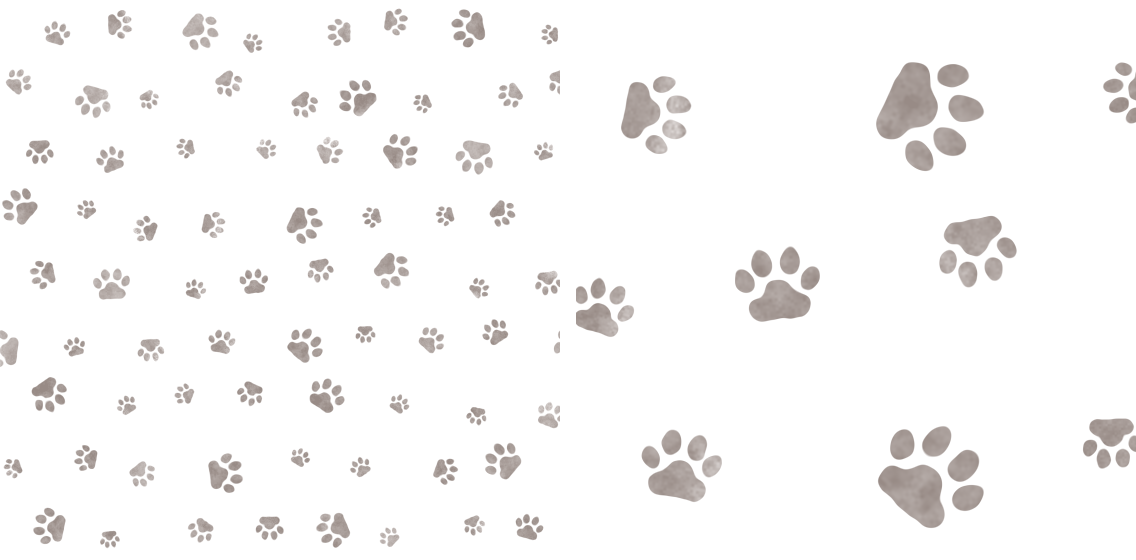
Left: the whole. Right: its middle third, enlarged.
This pattern is drawn by a Shadertoy shader. Its source:

```glsl
// Scattered paw prints in three sizes, stamped in taupe watercolour on white.
// A staggered, jittered grid places them; each print is a distance field of
// one pad and four toes, tinted by noise and a fade towards one side.

const vec2  GRID       = vec2(8.0, 9.0);            // cells across the canvas
const vec2  JITTER     = vec2(0.36, 0.40);          // full travel, in cells
const vec3  PAW_WIDTHS = vec3(0.067, 0.048, 0.036); // large, medium, small
const vec2  SIZE_STEPS = vec2(0.25, 0.64);          // shares: large, then medium
const vec3  PAPER      = vec3(1.0);
const vec3  INK_DARK   = vec3(0.595, 0.545, 0.525);
const vec3  INK_PALE   = vec3(0.915, 0.900, 0.895);
const float EDGE_WOBBLE = 0.022;                    // in paw widths
const float PAW_MIDDLE  = 0.16;                     // height of print centre
const float TAU = 6.2831853;

// Toes: x, y, lean, scale, in paw widths around the pad
const vec4 TOES[4] = vec4[4](
    vec4(-0.385, 0.24,  0.42, 0.94),
    vec4(-0.160, 0.43,  0.10, 1.02),
    vec4( 0.170, 0.43, -0.14, 1.00),
    vec4( 0.390, 0.20, -0.48, 0.92));
const vec2 TOE_RADII = vec2(0.116, 0.158);

vec4 hash4(vec2 p) {
    vec4 q = fract(p.xyxy * vec4(0.1031, 0.1030, 0.0973, 0.1099));
    q += dot(q, q.wzxy + 33.33);
    return fract((q.xxyz + q.yzzw) * q.zywx);
}

float valueNoise(vec2 p) {
    vec2 i = floor(p), f = fract(p);
    f = f * f * (3.0 - 2.0 * f);
    float low  = mix(hash4(i).x, hash4(i + vec2(1, 0)).x, f.x);
    float high = mix(hash4(i + vec2(0, 1)).x, hash4(i + vec2(1, 1)).x, f.x);
    return mix(low, high, f.y);
}

float smoothMin(float a, float b, float k) {
    float h = max(k - abs(a - b), 0.0) / k;
    return min(a, b) - 0.25 * h * h * k;
}

mat2 rotation(float a) {
    float c = cos(a), s = sin(a);
    return mat2(c, s, -s, c);
}

// Signed distance to a print with its toes pointing up
float pawDistance(vec2 p) {
    float dome = length(p - vec2(0.0, 0.05)) - 0.175;
    vec2 base = vec2(max(abs(p.x) - 0.23, 0.0), p.y + 0.105);
    float d = smoothMin(dome, length(base) - 0.137, 0.12);
    for (int i = 0; i < 4; i++) {
        vec4 toe = TOES[i];
        vec2 q = rotation(-toe.z) * (p - toe.xy);
        vec2 radii = TOE_RADII * toe.w * vec2(1.0 - 0.5 * q.y, 1.0); // egg shape
        d = min(d, (length(q / radii) - 1.0) * TOE_RADII.x);
    }
    return d;
}

// Uneven pigment: base strength, fade to one side, blotches and fine grain
vec3 inkColour(vec2 p, vec2 seed, vec4 rnd) {
    vec2 fadeDir = rotation(TAU * rnd.x) * vec2(1.0, 0.0);
    float fade = smoothstep(0.0, 0.5, dot(p, fadeDir)) * rnd.y * rnd.y;
    float blotch = valueNoise(p * 5.0 + seed) * 0.6
                 + valueNoise(p * 11.0 + seed) * 0.4;
    float grain = valueNoise(p * 27.0 + seed);
    float pale = 0.13 + 0.28 * rnd.z * rnd.z + 0.40 * (blotch - 0.5)
               + fade * (0.15 + 0.65 * blotch)
               + (grain - 0.5) * (0.14 + 0.35 * fade);
    return mix(INK_DARK, INK_PALE, clamp(pale, 0.0, 1.0));
}

void mainImage(out vec4 fragColor, in vec2 fragCoord) {
    float pixel = 1.0 / min(iResolution.x, iResolution.y);
    vec2 uv = fragCoord * pixel;
    vec3 colour = PAPER;

    for (int dy = -1; dy <= 1; dy++) {
        float row = floor(uv.y * GRID.y) + float(dy);
        float stagger = 0.5 * mod(row, 2.0) + 0.2;
        float column = floor(uv.x * GRID.x - stagger);
        for (int dx = -1; dx <= 1; dx++) {
            vec2 cell = vec2(column + float(dx), row);
            vec4 place = hash4(cell + 17.0);
            vec4 tint = hash4(cell + 71.0);

            // An even spread of the three sizes over the grid
            float rank = fract(dot(cell, vec2(0.7549, 0.5698)) + 0.15 * place.w);
            float width = rank < SIZE_STEPS.x ? PAW_WIDTHS.x
                        : rank < SIZE_STEPS.y ? PAW_WIDTHS.y : PAW_WIDTHS.z;
            width *= 0.95 + 0.1 * tint.w;

            vec2 centre = cell + 0.5 + JITTER * (place.xy - 0.5);
            centre.x += stagger;
            vec2 p = rotation(TAU * place.z) * (uv - centre / GRID) / width;
            if (dot(p, p) > 0.6) continue;
            p.x *= tint.w < 0.5 ? -1.0 : 1.0;
            p.y += PAW_MIDDLE;

            vec2 seed = 50.0 + 40.0 * place.xy;
            float wobble = EDGE_WOBBLE * (valueNoise(p * 9.0 + seed) - 0.5);
            float d = (pawDistance(p) + wobble) * width;
            float cover = 1.0 - smoothstep(-0.75 * pixel, 0.75 * pixel, d);
            colour = mix(colour, inkColour(p, seed, tint), cover);
        }
    }
    fragColor = vec4(colour, 1.0);
}
```
